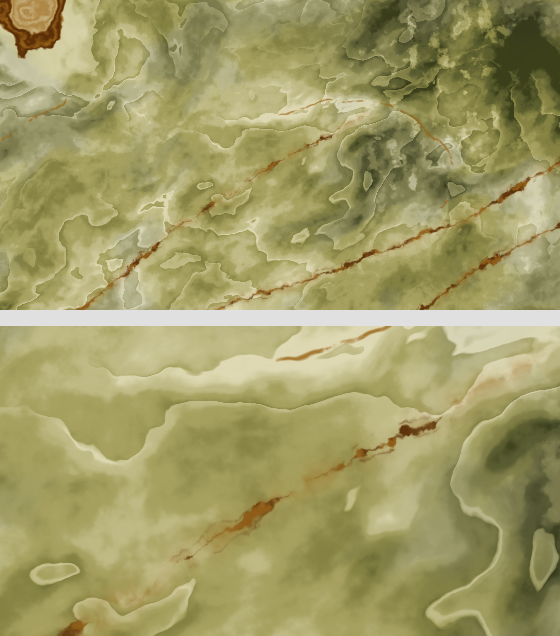
Top: the whole. Bottom: its middle third, enlarged.
Give the GLSL for this texture, as a Shadertoy shader.

```glsl
// Polished green onyx: cloudy olive and cream layers cut by rusty diagonal veins.

const vec3 DEEP  = vec3(0.23, 0.25, 0.10);
const vec3 MOSS  = vec3(0.36, 0.37, 0.18);
const vec3 OLIVE = vec3(0.52, 0.51, 0.26);
const vec3 SAGE  = vec3(0.65, 0.63, 0.37);
const vec3 CREAM = vec3(0.75, 0.73, 0.52);
const vec3 MILK  = vec3(0.87, 0.85, 0.70);
const vec3 UMBER = vec3(0.35, 0.18, 0.03);
const vec3 AMBER = vec3(0.60, 0.39, 0.09);

float hash(vec2 p) {
    vec3 h = fract(p.xyx * 0.1031);
    h += dot(h, h.yzx + 33.33);
    return fract((h.x + h.y) * h.z);
}

float noise(vec2 p) {
    vec2 i = floor(p), f = fract(p);
    f = f * f * (3.0 - 2.0 * f);
    return mix(mix(hash(i), hash(i + vec2(1, 0)), f.x),
               mix(hash(i + vec2(0, 1)), hash(i + vec2(1, 1)), f.x), f.y);
}

float fbm(vec2 p) {
    float sum = 0.0, gain = 0.52;
    for (int i = 0; i < 5; i++) {
        sum += gain * noise(p);
        p = mat2(1.6, 1.2, -1.2, 1.6) * p + 17.3;
        gain *= 0.5;
    }
    return sum;
}

// Pair of centred noises used to bend coordinates
vec2 bend(vec2 p) {
    return vec2(fbm(p), fbm(p + 38.6)) - 0.5;
}

float bell(float x) {
    return exp(-x * x);
}

float spot(vec2 p, vec2 centre, float radius) {
    return bell(length(p - centre) / radius);
}

// Distance to a bowed line from a to b
float seam(vec2 p, vec2 a, vec2 b, float bow) {
    float len = length(b - a);
    vec2 dir = (b - a) / len;
    vec2 d = p - a;
    float along = dot(d, dir);
    float h = clamp(along / len, 0.0, 1.0);
    float across = dot(d, vec2(-dir.y, dir.x)) - 4.0 * bow * h * (1.0 - h);
    return length(vec2(across, along - h * len));
}

float stroke(float d, float width, float soft) {
    return 1.0 - smoothstep(width - soft, width + soft, d);
}

// Terraces: slow rise, crisp edge, thin pale rim
float terraces(float level, float rimGain) {
    float s = fract(level);
    float rise = s * (1.0 - smoothstep(0.965, 1.0, s));
    return rise - 0.45 + rimGain * bell((s - 0.93) / 0.03);
}

vec3 stoneRamp(float t) {
    vec3 c = mix(DEEP, MOSS, smoothstep(0.0, 0.15, t));
    c = mix(c, OLIVE, smoothstep(0.15, 0.36, t));
    c = mix(c, SAGE, smoothstep(0.36, 0.62, t));
    c = mix(c, CREAM, smoothstep(0.62, 0.82, t));
    return mix(c, MILK, smoothstep(0.82, 1.15, t));
}

void mainImage(out vec4 fragColor, in vec2 fragCoord) {
    vec2 p = fragCoord / iResolution.y;
    float pixel = 1.0 / iResolution.y;

    // Warped flow, stretched along the rising diagonal
    vec2 w = p + 0.22 * bend(p * 2.6 + 3.1) + 0.03 * bend(p * 13.0);
    vec2 flow = mat2(0.88, -0.47, 0.47, 0.88) * w * vec2(1.0, 1.5);
    float broad = fbm(flow * 2.3 + 8.4);
    float cloud = fbm(flow * 5.5 + 2.0 * broad);
    float wisps = fbm(flow * 15.0 + 3.0 * cloud);
    float grain = fbm(p * 60.0);
    float patches = smoothstep(0.38, 0.58, fbm(flow * 2.0 + 63.0));

    // Vein distances, roughened at three scales
    vec2 v = p + 0.045 * bend(p * 7.0) + 0.022 * bend(p * 34.0) + 0.006 * bend(p * 110.0);
    float veinA = seam(v, vec2(0.25, -0.02), vec2(1.19, 0.62), 0.05) + 0.004 * p.x;
    float veinB = seam(v, vec2(0.66, 0.0), vec2(1.84, 0.48), -0.045);
    float veinC = seam(v, vec2(1.36, -0.01), vec2(1.84, 0.28), 0.025);
    float ledge = seam(w, vec2(0.92, 0.67), vec2(1.46, 0.43), 0.09);
    float edgeBand = seam(w, vec2(1.60, -0.05), vec2(1.78, 0.70), -0.03);
    float vein = min(veinA, min(veinB, veinC));

    // Light and dark layers
    vec2 soft = mix(p, w, 0.6);
    float shade = spot(soft, vec2(1.59, 0.76), 0.30) + 0.5 * spot(soft, vec2(1.73, 0.12), 0.12);
    float haze = spot(soft, vec2(1.31, 0.42), 0.15) + 0.7 * spot(soft, vec2(1.20, 0.88), 0.18);
    float tone = 0.56 + 1.0 * (broad - 0.5) + 0.75 * (cloud - 0.5);
    float rimGain = 0.5 * smoothstep(0.42, 0.62, fbm(p * 8.0 + 12.0));
    tone += terraces(broad * 7.0 + cloud * 1.6, rimGain) * mix(0.05, 0.40, patches);
    tone += 0.28 * (wisps - 0.5) + 0.22 * (grain - 0.5) - 0.44 * shade - 0.24 * haze;
    tone += 0.12 * exp(-vein * 16.0) + 0.24 * bell(ledge / 0.035);
    tone += 0.26 * bell(edgeBand / 0.045);

    // Chalky flecks in the dark parts and fine healed cracks
    float fleck = smoothstep(0.56, 0.72, fbm(p * 30.0)) * smoothstep(0.42, 0.58, cloud);
    tone += 0.45 * fleck * clamp(shade + haze, 0.0, 1.0);
    float crack = seam(v, vec2(1.30, 1.02), vec2(1.46, 0.31), 0.01);
    crack = min(crack, seam(v, vec2(1.26, 0.68), vec2(1.58, 0.86), 0.01));
    crack = min(crack, seam(v, vec2(0.25, 0.78), vec2(0.57, 0.55), 0.0));
    tone += 0.18 * stroke(crack, 0.003, 0.002 + pixel) * smoothstep(0.3, 0.6, wisps);

    // Rusty nodule in a milky halo
    float ring = length(p - vec2(0.10, 0.95)) + 0.26 * (fbm(p * 8.0 + 5.0) - 0.5);
    tone = mix(tone, 0.95 + 0.5 * (cloud - 0.5), stroke(ring, 0.21, 0.03));

    vec3 color = stoneRamp(tone);
    float grey = clamp(haze + smoothstep(0.48, 0.64, fbm(flow * 3.0 + 90.0)), 0.0, 1.0);
    vec3 ashen = vec3(dot(color, vec3(0.32))) + vec3(0.015, 0.025, -0.06);
    color = mix(color, ashen, 0.45 * grey);

    // Rust: patchy stain, broken dark core and side strands
    float swell = smoothstep(0.35, 0.68, fbm(p * 12.0 + 70.0));
    float ragged = smoothstep(0.36, 0.60, fbm(p * 50.0 + 31.0));
    float width = mix(0.002, 0.010, swell) * mix(0.5, 1.15, ragged);
    vec3 rust = mix(UMBER, AMBER, 0.8 * smoothstep(0.40, 0.60, fbm(p * 45.0)));
    color = mix(color, AMBER, 0.6 * mix(0.25, 1.0, ragged) * exp(-vein / 0.010));
    color = mix(color, rust, mix(0.6, 0.95, swell) * stroke(vein, width, 0.001 + pixel));
    float strand = abs(vein - 0.022 * noise(p * 14.0));
    color = mix(color, UMBER, 0.6 * ragged * swell * stroke(strand, 0.001, 0.001 + pixel));
    float thread = min(ledge, seam(v, vec2(0.0, 0.54), vec2(0.21, 0.68), 0.01));
    thread = min(thread, seam(v, vec2(1.33, 0.22), vec2(1.45, 0.36), -0.02));
    color = mix(color, AMBER, 0.8 * ragged * stroke(thread, 0.003, 0.001 + pixel));

    // Nodule bands
    float bands = 0.5 + 0.5 * sin(ring * 170.0 + 9.0 * wisps);
    vec3 shell = mix(UMBER, AMBER, 0.8 * bands * (0.4 + grain));
    vec3 core = mix(AMBER, MILK, 0.3 + 0.5 * bands * grain);
    color = mix(color, shell, stroke(ring, 0.125, 0.004 + pixel));
    color = mix(color, core, stroke(ring, 0.055, 0.006 + pixel));

    fragColor = vec4(color, 1.0);
}
```
